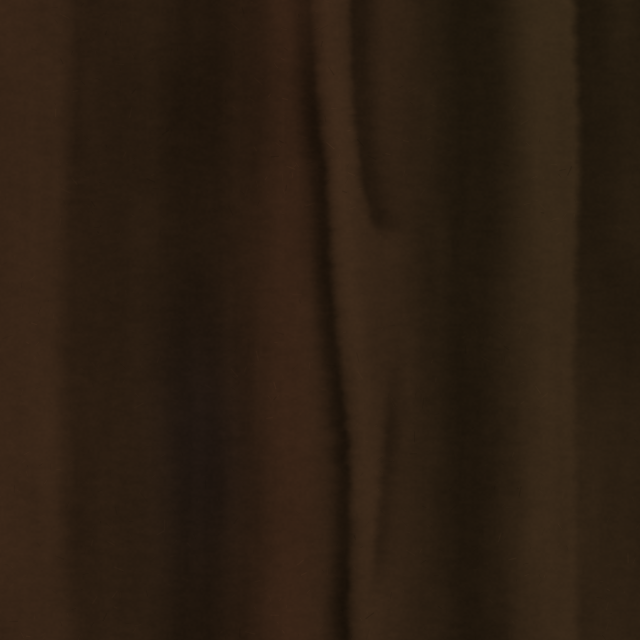
This texture is drawn by a three.js fragment shader. Its source:

```glsl
varying vec2 vUv;

const vec3 SHADE = vec3(0.120, 0.082, 0.046);
const vec3 LIT = vec3(0.238, 0.166, 0.106);

float hash(vec2 p) {
  vec3 q = fract(vec3(p.xyx) * 0.1031);
  q += dot(q, q.yzx + 33.33);
  return fract((q.x + q.y) * q.z);
}

float noise(vec2 p) {
  vec2 i = floor(p);
  vec2 f = fract(p);
  f = f * f * (3.0 - 2.0 * f);
  return mix(mix(hash(i), hash(i + vec2(1.0, 0.0)), f.x),
             mix(hash(i + vec2(0.0, 1.0)), hash(i + vec2(1.0, 1.0)), f.x), f.y);
}

float fbm(vec2 p) {
  float sum = 0.0;
  float amp = 0.5;
  for (int i = 0; i < 4; i++) {
    sum += amp * noise(p);
    p = p * 2.03 + 17.3;
    amp *= 0.5;
  }
  return sum / 0.9375;
}

// Smooth bump with separate widths on its left and right flank
float ridge(float x, float centre, float left, float right) {
  float d = x - centre;
  d /= d < 0.0 ? left : right;
  return exp(-d * d);
}

float segment(vec2 p, vec2 a, vec2 b) {
  vec2 ab = b - a;
  return length(p - a - ab * clamp(dot(p - a, ab) / dot(ab, ab), 0.0, 1.0));
}

// Broad hanging folds, from 0 in the hollows to 1 on the crests
float folds(float x, float y) {
  float t = 0.74;
  t -= 0.38 * smoothstep(0.085, 0.125, x);
  t -= 0.28 * smoothstep(0.22, 0.30, x);
  t += 0.20 * smoothstep(0.33, 0.37, x) + 0.40 * smoothstep(0.38, 0.45, x);
  t -= 0.34 * smoothstep(0.60, 0.69, x) + 0.28 * smoothstep(0.67, 0.73, x);
  t += 0.72 * smoothstep(0.75, 0.85, x);
  t -= mix(0.32, 0.72, smoothstep(0.2, 0.85, y)) * smoothstep(0.892, 0.912, x);
  t += 0.22 * ridge(x, 0.98, 0.025, 0.04) * smoothstep(0.5, 0.7, y);
  return t;
}

// Narrow creases pressed between the central folds
float creases(float x, float y) {
  float mainPath = 0.542 - 0.065 * smoothstep(0.2, 1.05, y);
  float hookPath = 0.553 + 0.052 * exp(-max(y - 0.625, 0.0) * 13.0);
  float lowPath = 0.59 + 0.09 * (y - 0.08);
  float c = 0.75 * ridge(x, mainPath, 0.024, 0.011) * (1.0 - 0.45 * smoothstep(0.75, 1.0, y));
  c += 0.55 * ridge(x, hookPath, 0.009, 0.035) * smoothstep(0.622, 0.66, y);
  c += 0.38 * ridge(x, lowPath, 0.010, 0.016)
     * smoothstep(0.04, 0.14, y) * (1.0 - smoothstep(0.32, 0.46, y));
  c -= 0.24 * ridge(x, mainPath + 0.035, 0.016, 0.022);
  return c;
}

// Short stray fibres in scattered cells, signed light or dark
float fibres(vec2 uv, float cells, float seed) {
  vec2 p = uv * cells;
  vec2 home = floor(p);
  float sum = 0.0;
  for (int j = -1; j <= 1; j++) {
    for (int i = -1; i <= 1; i++) {
      vec2 id = home + vec2(float(i), float(j));
      vec2 key = id + seed;
      vec2 mid = id + vec2(hash(key), hash(key + 41.7));
      float angle = 6.2832 * hash(key + 73.1);
      vec2 arm = vec2(cos(angle), sin(angle)) * mix(0.03, 0.26, hash(key + 19.9));
      float line = 1.0 - smoothstep(0.0, 0.065, segment(p, mid - arm, mid + arm));
      float strength = smoothstep(0.45, 1.0, hash(key + 5.3));
      sum += line * strength * (hash(key + 88.8) < 0.45 ? -1.0 : 1.0);
    }
  }
  return sum;
}

void main() {
  vec2 uv = vUv;

  // Gentle sway plus ragged, napped fold edges
  float sway = 0.014 * (noise(vec2(uv.x * 3.0, uv.y * 4.0)) - 0.5);
  float ragged = 0.009 * (fbm(uv * vec2(30.0, 75.0)) - 0.5);
  float x = uv.x + sway + ragged;
  float tone = folds(x, uv.y) - creases(x, uv.y);

  // Mottling, vertical streaks and fine crosswise nap
  tone += 0.26 * (fbm(uv * vec2(9.0, 6.0)) - 0.5);
  tone += 0.20 * (fbm(uv * vec2(42.0, 5.0) + 9.0) - 0.5);
  tone += 0.17 * (fbm(uv * vec2(55.0, 130.0) + 3.0) - 0.5);
  tone += 0.10 * (noise(uv * 260.0) - 0.5);

  float nap = 0.35 + 0.65 * smoothstep(0.0, 0.7, tone);
  float patches = smoothstep(0.3, 0.65, fbm(uv * 7.0 + 31.0));
  tone += nap * patches * (0.24 * fibres(uv, 34.0, 7.0) + 0.16 * fibres(uv, 52.0, 151.0));

  // Warm left and centre, olive right, cool lower hollow
  vec3 colour = mix(SHADE, LIT, clamp(tone, -0.22, 1.25));
  float warm = ridge(x, 0.45, 0.09, 0.06) + 0.5 * ridge(x, 0.0, 0.1, 0.14);
  float olive = smoothstep(0.6, 0.72, x) * (0.4 + 0.6 * uv.y);
  float cool = ridge(x, 0.31, 0.06, 0.06) * ridge(uv.y, 0.3, 0.2, 0.2);
  colour *= 1.0 + warm * vec3(0.05, -0.03, -0.02);
  colour *= 1.0 + olive * vec3(-0.04, 0.04, 0.0);
  colour *= 1.0 + cool * vec3(-0.06, -0.02, 0.25);
  gl_FragColor = vec4(colour, 1.0);
}
```
